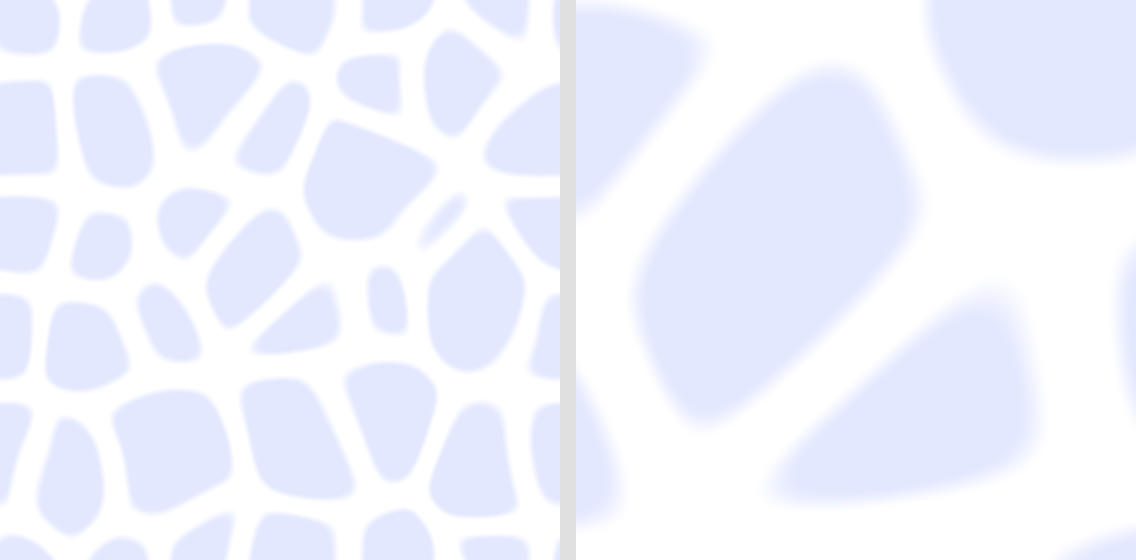
Left, the full canvas; right, a detail of the centre.
Write a Shadertoy shader that draws this pattern.

```glsl
// Tiling pattern of soft, rounded pale-blue patches separated by white channels.

const vec3 PATCH_COLOR = vec3(0.89, 0.91, 1.0);
const vec3 CHANNEL_COLOR = vec3(1.0);
const vec2 GRID = vec2(6.0, 5.0);       // patches across and up
const float JITTER = 0.84;              // scatter of the patch centres
const float SEAM_JITTER = 0.2;          // scatter across the tile edge
const float SIZE_SPREAD = 0.012;        // variation of patch sizes
const float CHANNEL_HALF_WIDTH = 0.0192;
const float WIDTH_SPREAD = 0.4;         // variation of channel width
const float CORNER_ROUNDING = 0.014;
const float EDGE_SOFTNESS = 0.0072;
const float WARP_REPEATS = 6.0;         // noise cells per tile
const float WARP_AMOUNT = 0.042;

// Sine hash: three random values per lattice point.
vec3 hash3(vec2 p) {
    vec3 q = vec3(dot(p, vec2(127.1, 311.7)),
                  dot(p, vec2(269.5, 183.3)),
                  dot(p, vec2(419.2, 371.9)));
    return fract(sin(q) * 43758.5453);
}

// Lattice index wrapped to the period.
vec2 wrapCell(vec2 cell, vec2 period) {
    return floor(mod(cell + 0.5, period));
}

// Two channels of smooth value noise that wraps at the tile edges.
vec2 tilingNoise(vec2 uv) {
    vec2 p = uv * WARP_REPEATS;
    vec2 cell = floor(p);
    vec2 f = fract(p);
    f = f * f * f * (f * (f * 6.0 - 15.0) + 10.0);
    vec2 period = vec2(WARP_REPEATS);
    vec2 a = hash3(wrapCell(cell, period) + 31.0).xy;
    vec2 b = hash3(wrapCell(cell + vec2(1.0, 0.0), period) + 31.0).xy;
    vec2 c = hash3(wrapCell(cell + vec2(0.0, 1.0), period) + 31.0).xy;
    vec2 d = hash3(wrapCell(cell + vec2(1.0, 1.0), period) + 31.0).xy;
    return mix(mix(a, b, f.x), mix(c, d, f.x), f.y);
}

// Patch centre (xy) and size weight (z).
// The first row and column straddle the tile edges, so borders cross them squarely.
vec3 patchSite(vec2 cell) {
    vec2 wrapped = wrapCell(cell, GRID);
    vec3 h = hash3(wrapped + 7.0);
    vec2 jitter = mix(vec2(SEAM_JITTER), vec2(JITTER), step(0.5, wrapped));
    return vec3((cell + jitter * (h.xy - 0.5)) / GRID, SIZE_SPREAD * h.z);
}

// Distance into the owning patch, with rounded corners, less the channel inset.
float patchDistance(vec2 p) {
    // Find the owning site of the weighted Voronoi diagram.
    vec2 base = floor(p * GRID + 0.5);
    vec2 ownCell = base;
    vec3 own = vec3(0.0);
    float nearest = 1e5;
    for (int y = -2; y <= 2; y++)
    for (int x = -2; x <= 2; x++) {
        vec2 cell = base + vec2(x, y);
        vec3 site = patchSite(cell);
        vec2 offset = site.xy - p;
        float power = dot(offset, offset) - site.z;
        if (power < nearest) {
            nearest = power;
            own = site;
            ownCell = cell;
        }
    }

    // Blend the distances to all borders with a smooth minimum.
    float sum = 0.0;
    for (int y = -2; y <= 2; y++)
    for (int x = -2; x <= 2; x++) {
        if (x == 0 && y == 0) continue;
        vec3 site = patchSite(ownCell + vec2(x, y));
        vec2 axis = site.xy - own.xy;
        float span = max(length(axis), 1e-4);
        float border = dot(0.5 * (site.xy + own.xy) - p, axis) / span
                     + 0.5 * (own.z - site.z) / span;
        sum += exp(-border / CORNER_ROUNDING);
    }
    float inside = -CORNER_ROUNDING * log(sum);

    float variation = hash3(wrapCell(ownCell, GRID) + 53.0).x - 0.5;
    return inside - CHANNEL_HALF_WIDTH * (1.0 + WIDTH_SPREAD * variation);
}

void mainImage(out vec4 fragColor, in vec2 fragCoord) {
    vec2 uv = fragCoord / iResolution.xy;

    // Bend the borders gently.
    vec2 p = uv + WARP_AMOUNT * (tilingNoise(uv) - 0.5);

    float coverage = smoothstep(-EDGE_SOFTNESS, EDGE_SOFTNESS, patchDistance(p));
    fragColor = vec4(mix(CHANNEL_COLOR, PATCH_COLOR, coverage), 1.0);
}
```
